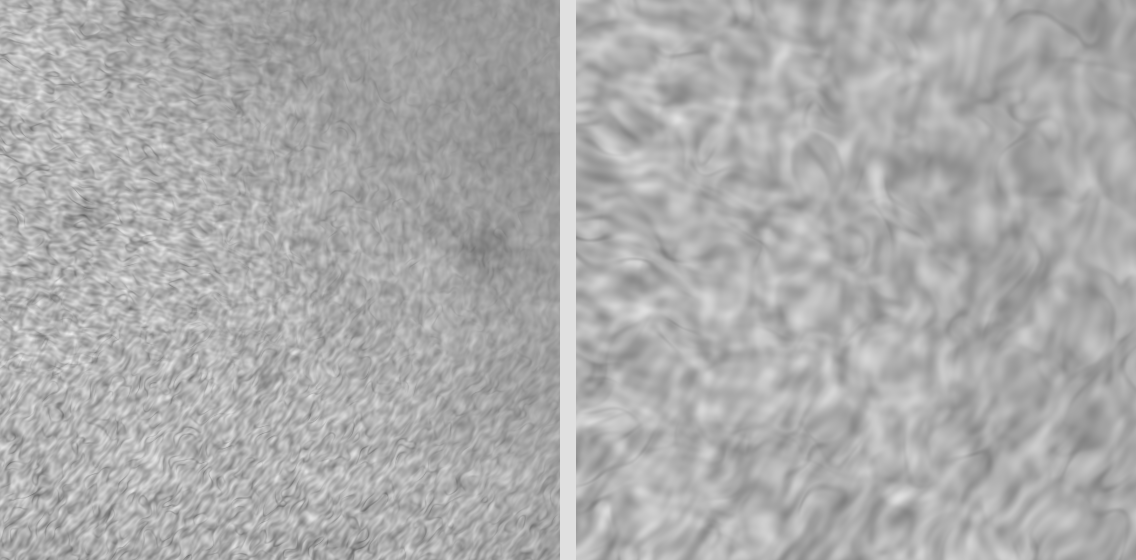
Left: the whole. Right: its middle third, enlarged.
Write a WebGL 2 fragment shader that draws this texture.

```glsl
#version 300 es
precision highp float;
// Grey, finely wrinkled skin: small stretched grains whose direction turns
// across the surface, thin dark creases in the sharp left part, a few soft
// dark spots, and a falloff into shade and blur toward the upper right.

uniform vec2 u_resolution;
out vec4 outColor;

vec2 hash2(vec2 cell) {
    vec3 h = fract(cell.xyx * vec3(0.1031, 0.1030, 0.0973));
    h += dot(h, h.yzx + 33.33);
    return fract((h.xx + h.yz) * h.zy);
}

vec2 gradientAt(vec2 cell) {
    float angle = 6.28318 * hash2(cell).x;
    return vec2(cos(angle), sin(angle));
}

float gradientNoise(vec2 p) {
    vec2 i = floor(p), f = p - i;
    vec2 u = f * f * f * (f * (f * 6.0 - 15.0) + 10.0);
    vec2 e = vec2(1.0, 0.0);
    float a = dot(gradientAt(i), f);
    float b = dot(gradientAt(i + e.xy), f - e.xy);
    float c = dot(gradientAt(i + e.yx), f - e.yx);
    float d = dot(gradientAt(i + e.xx), f - e.xx);
    return mix(mix(a, b, u.x), mix(c, d, u.x), u.y);
}

vec2 rotate(vec2 p, float angle) {
    float c = cos(angle), s = sin(angle);
    return vec2(c * p.x + s * p.y, c * p.y - s * p.x);
}

// Grains stretched along one direction; detail sets the finer octave.
float grain(vec2 p, float angle, vec2 frequency, float detail) {
    vec2 q = rotate(p, angle) * frequency + 150.0;
    return gradientNoise(q) + detail * gradientNoise(q * 1.9 + 17.0);
}

// Thin lines along the zero crossings of a noise field.
float crease(vec2 p, float angle, vec2 frequency, float width) {
    vec2 q = rotate(p, angle) * frequency + 310.0;
    return 1.0 - smoothstep(0.0, width, abs(gradientNoise(q)));
}

// Soft dark spots with ragged outlines.
float spots(vec2 p, float ragged) {
    float sum = 0.0;
    for (int i = 0; i < 5; i++) {
        float k = float(i);
        vec2 center = vec2(fract(0.86 + 0.31 * k),
                           0.555 - 0.035 * k + 0.16 * sin(2.5 * k));
        float radius = 0.042 - 0.004 * k;
        float d = max(length(p - center) / radius + 0.4 * ragged, 0.0);
        sum += exp(-d * d) / (1.0 + 0.2 * k);
    }
    return sum;
}

void main() {
    vec2 p = gl_FragCoord.xy / u_resolution;

    // Shade and focus
    float shade = smoothstep(0.6, 1.65, p.x + 0.8 * p.y);
    float focus = 1.0 - smoothstep(0.5, 1.5, p.x + 0.65 * p.y);
    float blotch = gradientNoise(p * 6.0 + 40.0)
                 + 0.8 * gradientNoise(p * 16.0 + 80.0);

    // Shares of the three grain directions
    float edge = 0.12 * blotch;
    float low = 1.0 - smoothstep(0.22, 0.56, p.y + edge);
    float left = (1.0 - low) * (1.0 - smoothstep(0.25, 0.65, p.x + edge));
    vec3 share = vec3(left, low, 1.0 - low - left);

    // Grains, kept at even contrast where directions overlap
    vec2 warp = 0.007 * vec2(gradientNoise(p * 30.0 + 11.0),
                             gradientNoise(p * 30.0 + 63.0));
    vec2 w = p + warp;
    float detail = mix(0.45, 0.95, focus);
    vec3 grains = vec3(grain(w, -0.22, vec2(40.0, 68.0), detail),
                       grain(w, 0.92, vec2(34.0, 74.0), detail),
                       grain(w, 1.45, vec2(42.0, 60.0), detail));
    float relief = dot(share, grains) / length(share);

    // Creases, strongest on the sharp side
    float width = mix(0.24, 0.16, focus);
    vec3 lines = vec3(crease(w + warp, -0.22, vec2(30.0, 54.0), width),
                      crease(w + warp, 0.92, vec2(34.0, 58.0), width),
                      crease(w + warp, 1.45, vec2(40.0, 48.0), width));
    float patches = smoothstep(-0.3, 0.4, gradientNoise(p * 24.0 + 200.0));
    float creases = dot(share, lines) * patches * mix(0.025, 0.11, focus);

    // Tone
    float tone = mix(0.718, 0.602, shade);
    tone -= 0.045 * (1.0 - smoothstep(0.0, 0.2, p.y));
    tone += 0.052 * blotch;
    tone += relief * mix(0.19, 0.07, shade);
    tone -= creases;
    tone -= 0.095 * spots(p, blotch + 0.5 * relief);

    outColor = vec4(vec3(clamp(tone, 0.0, 1.0)), 1.0);
}
```
